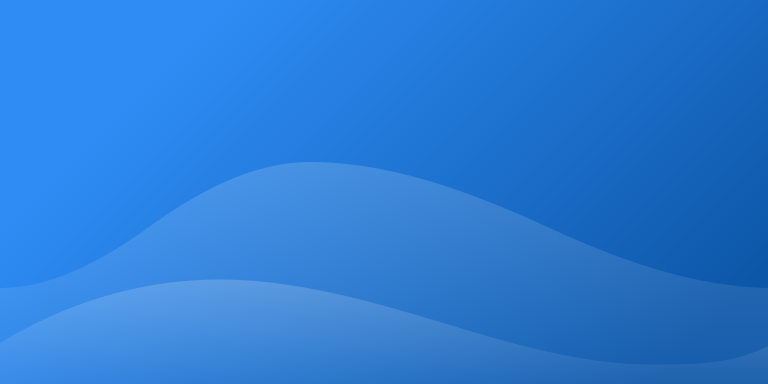
Give the GLSL for this background, as a Shadertoy shader.

```glsl
// Two translucent white waves over a diagonal blue gradient.
// Each crest is a chain of cubic Hermite arcs; each wave is a white veil
// that is strongest at its peak and thins towards the bottom edge.

const vec3 SKY_LIGHT = vec3(0.180, 0.549, 0.957);
const vec3 SKY_DARK  = vec3(0.050, 0.340, 0.660);
const vec3 VEIL      = vec3(1.0);

// Knots hold (x, height, slope), in canvas heights; x runs from 0 to 2.
const int KNOTS = 5;
const vec3 BACK_WAVE[KNOTS] = vec3[KNOTS](
    vec3(0.0, 0.250, 0.0), vec3(0.391, 0.411, 0.72), vec3(0.807, 0.578, 0.0),
    vec3(1.432, 0.406, -0.46), vec3(2.0, 0.250, -0.02));
const vec3 FRONT_WAVE[KNOTS] = vec3[KNOTS](
    vec3(0.0, 0.107, 0.60), vec3(0.573, 0.272, 0.0), vec3(1.120, 0.169, -0.30),
    vec3(1.693, 0.051, 0.0), vec3(2.0, 0.099, 0.50));

// Cubic through knots a and b with their slopes
float hermite(float x, vec3 a, vec3 b) {
    float span = b.x - a.x;
    float s = (x - a.x) / span;
    float r = 1.0 - s;
    float ease = s * s * (3.0 - 2.0 * s);
    return mix(a.y, b.y, ease) + span * s * r * (a.z * r - b.z * s);
}

// Height of the crest at x
float crest(float x, vec3 knots[KNOTS]) {
    float height = knots[0].y;
    for (int i = 0; i < KNOTS - 1; i++) {
        if (x >= knots[i].x) height = hermite(x, knots[i], knots[i + 1]);
    }
    return height;
}

// Lay a wave over the colour; opacity fades from peak to floor
vec3 addWave(vec3 color, vec2 p, vec3 knots[KNOTS], float peak,
             float floorAlpha, float peakAlpha, float pixel) {
    float cover = clamp((crest(p.x, knots) - p.y) / pixel + 0.5, 0.0, 1.0);
    float alpha = mix(floorAlpha, peakAlpha, clamp(p.y / peak, 0.0, 1.0));
    return mix(color, VEIL, alpha * cover);
}

void mainImage(out vec4 fragColor, in vec2 fragCoord) {
    vec2 p = fragCoord / iResolution.xy * vec2(2.0, 1.0);
    float pixel = 1.0 / iResolution.y;

    // Sky: light at the upper left, dark at the lower right
    float diagonal = (p.x + 1.0 - p.y) / 3.0;
    float shade = clamp((diagonal - 0.2) / 0.7, 0.0, 1.0);
    vec3 color = mix(SKY_LIGHT, SKY_DARK, shade);

    // Waves, back to front
    color = addWave(color, p, BACK_WAVE, 0.578, 0.03, 0.16, pixel);
    color = addWave(color, p, FRONT_WAVE, 0.272, 0.04, 0.18, pixel);

    fragColor = vec4(color, 1.0);
}
```
